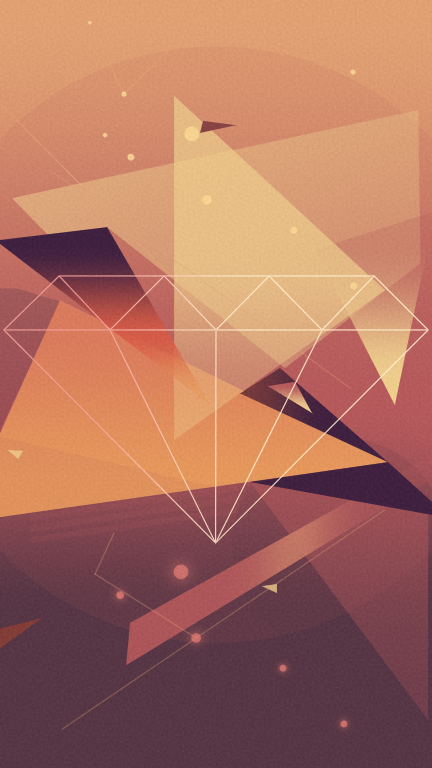
A WebGL 2 fragment shader for this background:

```glsl
#version 300 es
precision highp float;
uniform vec2 u_resolution;
out vec4 outColor;

const vec3 SAND = vec3(.88, .63, .45);
const vec3 ROSE = vec3(.71, .35, .36);
const vec3 PLUM = vec3(.34, .21, .27);
const vec3 NAVY = vec3(.25, .13, .25);
const vec3 CREAM = vec3(.93, .8, .55);
const vec3 AMBER = vec3(.9, .6, .36);
const vec3 CORAL = vec3(.84, .36, .28);

// Smooth edge, the canvas being 100 units wide
float cover(float d) { return clamp(d * u_resolution.x / 100. + .5, 0., 1.); }

void tint(inout vec3 col, vec3 paint, float amount) { col = mix(col, paint, amount); }

float cross2(vec2 a, vec2 b) { return a.x * b.y - a.y * b.x; }

// Convex shapes, either winding
float quad(vec2 p, mat4x2 v) {
  float s = sign(cross2(v[2] - v[0], v[3] - v[1])), d = 1e3;
  for (int i = 0; i < 4; i++) {
    vec2 edge = v[(i + 1) % 4] - v[i];
    d = min(d, s * cross2(edge, p - v[i]) / length(edge));
  }
  return cover(d);
}
float tri(vec2 p, mat3x2 v) {
  return quad(p, mat4x2(v[0], v[1], (v[1] + v[2]) * .5, v[2]));
}

// Thin segment from s.xy to s.zw
float line(vec2 p, vec4 s) {
  vec2 ab = s.zw - s.xy, ap = p - s.xy;
  return cover(.14 - length(ap - ab * clamp(dot(ap, ab) / dot(ab, ab), 0., 1.)));
}

float disc(vec2 p, float x, float y, float r) { return cover(r - length(p - vec2(x, y))); }

// Solid core with a soft halo
float orb(vec2 p, float x, float y, float r) {
  float d = length(p - vec2(x, y)) / r;
  return .55 * disc(p, x, y, r) + .35 * exp(-d * d * .35);
}

float slope(vec2 cell, vec2 f) {
  float h = 6.283 * fract(sin(dot(cell, vec2(127.1, 311.7))) * 43758.);
  return dot(vec2(cos(h), sin(h)), f);
}
float gradientNoise(vec2 p) {
  vec2 i = floor(p), f = p - i, u = f * f * (3. - 2. * f), e = vec2(1, 0);
  return mix(mix(slope(i, f), slope(i + e, f - e), u.x),
             mix(slope(i + e.yx, f - e.yx), slope(i + 1., f - 1.), u.x), u.y);
}

// Faceted gem outline from evenly spaced corners
float gem(vec2 p) {
  float m = max(line(p, vec4(13.7, 113.9, 86.6, 113.9)), line(p, vec4(.9, 101.4, 99.1, 101.4)));
  for (int i = 0; i < 5; i++) {
    vec2 corner = vec2(.9 + 24.55 * float(i), 101.4);
    vec2 peak = vec2(13.7 + 24.3 * float(i), 113.9);
    m = max(m, line(p, vec4(corner, 49.9, 52.1)));
    if (i < 4) m = max(m, max(line(p, vec4(corner, peak)), line(p, vec4(peak, corner + vec2(24.55, 0)))));
  }
  return m;
}

void main() {
  vec2 p = gl_FragCoord.xy * 100. / u_resolution.x;

  // Sky gradient and faint discs
  vec3 col = mix(PLUM, ROSE, smoothstep(35., 85., p.y));
  tint(col, SAND, smoothstep(80., 176., p.y));
  tint(col, ROSE, .12 * disc(p, 50., 98., 69.));
  tint(col, PLUM, .15 * disc(p, 78.7, 51.6, 25.));

  // Broad translucent sheet
  float sheet = quad(p, mat4x2(24.8, 136.7, 96.8, 152.3, 98.1, 67.1, 24.8, 125.2));
  sheet = min(sheet, cover((p.y - 92.6 - .773 * (p.x - 66.)) * .79));
  sheet = max(sheet, quad(p, mat4x2(2.8, 131.9, 34.7, 138.9, 24.8, 125.2, 11.1, 123.4)));
  tint(col, CREAM, mix(.55, .32, p.x / 100.) * sheet);
  tint(col, ROSE, .25 * tri(p, mat3x2(73, 120, 101, 129, 101, 68)));

  // Lower facet, slanted ribbon and stripes
  float facet = tri(p, mat3x2(57.9, 66.2, 99.1, 11.1, 99.1, 60));
  tint(col, ROSE, mix(.28, .5, smoothstep(15., 60., p.y)) * facet);
  float ribbon = quad(p, mat4x2(30.1, 33.6, 29.2, 23.8, 101, 67.5, 101, 73));
  float sheen = .5 * exp(-pow(abs(p.x - 69.) / 9., 2.));
  tint(col, mix(ROSE, SAND, sheen), mix(.9, .25, smoothstep(65., 95., p.x)) * ribbon);
  for (float y = 52.; y < 58.; y += 2.6)
    tint(col, ROSE, .14 * quad(p, mat4x2(7, y, 55, y + 7., 55, y + 8.4, 7, y + 1.4)));

  // Amber wedge and navy blades
  tint(col, PLUM, .28 * quad(p, mat4x2(-1, 111, 4, 111, 14, 108, -1, 76)));
  float wedge = quad(p, mat4x2(13.9, 108.3, 89.8, 70.8, -2, 57.8, -2, 73));
  tint(col, mix(AMBER, vec3(.85, .48, .36), smoothstep(62., 104., p.y)), wedge);
  tint(col, ROSE, .12 * tri(p, mat3x2(-1, 77, 50, 65, -1, 58)));
  float blade = tri(p, mat3x2(64.8, 92.6, 89.8, 70.8, 55.6, 86.7));
  tint(col, mix(ROSE * .65, NAVY, smoothstep(56., 76., p.x)), blade);
  tint(col, NAVY, quad(p, mat4x2(89.8, 70.8, 101, 60.7, 101, 58.4, 57.9, 66.2)));

  // Tall triangle, hanging shard and dark wing
  float tall = tri(p, mat3x2(40.3, 155.6, 40.3, 75.9, 89.1, 110.6));
  tint(col, CREAM, mix(.38, .72, smoothstep(88., 118., p.y)) * tall);
  float shard = tri(p, mat3x2(73, 120, 91.4, 84, 99.1, 121));
  tint(col, CREAM, (1. - smoothstep(90., 122., p.y)) * shard);
  vec3 wingColor = mix(CORAL, NAVY, smoothstep(99., 121., p.y));
  wingColor = mix(AMBER, wingColor, smoothstep(86., 100., p.y));
  float wing = tri(p, mat3x2(-1, 122.1, 24.8, 125.2, 48.6, 84));
  tint(col, wingColor, mix(.6, 1., smoothstep(86., 105., p.y)) * wing);

  // Small splinters
  tint(col, ROSE * .75, tri(p, mat3x2(47, 149.8, 54.6, 148.8, 46.3, 147)));
  float chip = tri(p, mat3x2(62, 88.4, 68.3, 89.4, 72.2, 82.2));
  tint(col, mix(CREAM, ROSE, smoothstep(83., 89., p.y)), chip);
  chip = tri(p, mat3x2(1.8, 73.6, 5.3, 73.4, 4.2, 71.5));
  chip += tri(p, mat3x2(60.6, 42.1, 64.1, 42.6, 64.1, 40.5));
  tint(col, CREAM, .8 * chip);
  tint(col, CORAL * .7, .7 * tri(p, mat3x2(-1, 32, 9.7, 34.7, -1, 27)));

  // Hairlines
  float hair = line(p, vec4(20.8, 172.5, 28.7, 156)) + line(p, vec4(28.7, 156, 45.4, 172.5))
    + line(p, vec4(45.4, 172.5, 81.7, 161.1)) + line(p, vec4(-1, 154.9, 39.4, 114.1));
  float faint = line(p, vec4(11.6, 138.4, 81, 88)) + line(p, vec4(14.4, 9, 89, 59.7))
    + line(p, vec4(26.4, 54.4, 22, 44.9)) + line(p, vec4(22, 44.9, 45.4, 30.1));
  tint(col, SAND, min(.7 * hair + .35 * faint, .8));

  // Pale dots above, glowing orbs below
  float dots = disc(p, 20.8, 172.5, .4) + disc(p, 28.7, 156., .6) + disc(p, 81.7, 161.1, .6)
    + disc(p, 24.3, 146.5, .5) + disc(p, 30.3, 141.4, .8) + disc(p, 44.4, 146.8, 1.7)
    + disc(p, 47.9, 131.5, 1.1) + disc(p, 68., 124.5, .8) + disc(p, 81.9, 111.6, .8);
  tint(col, CREAM * 1.05, .85 * dots);
  float orbs = orb(p, 41.9, 45.4, 1.7) + orb(p, 27.8, 40., .9) + orb(p, 45.4, 30.1, 1.1)
    + orb(p, 65.5, 23.1, .8) + orb(p, 79.6, 10.2, .8);
  tint(col, vec3(.86, .47, .44), orbs);

  // Gem outline and film grain
  vec3 gemColor = mix(vec3(.95, .63, .6), vec3(1, .93, .8), smoothstep(15., 60., p.x));
  tint(col, gemColor, .9 * gem(p));
  outColor = vec4(col + .035 * gradientNoise(p * 1.9), 1);
}
```
